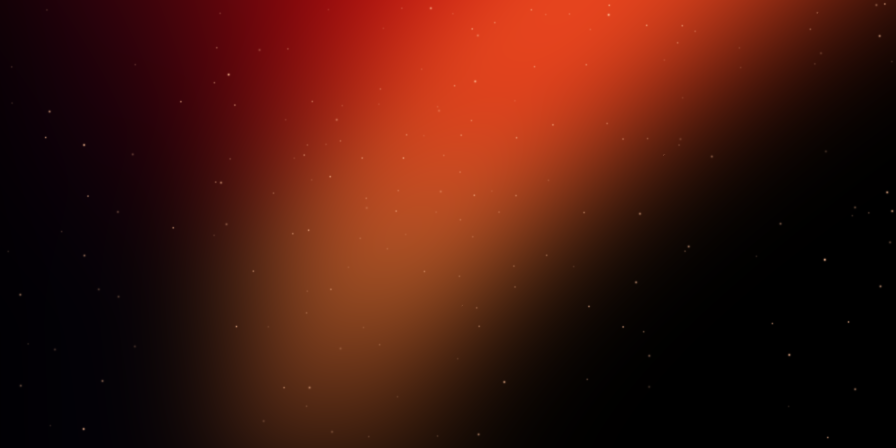
A WebGL 1 fragment shader for this background:

```glsl
precision highp float;
// A diagonal ember glow fading from red-orange to brown over dark space, with fine stars.

uniform vec2 u_resolution;

const vec3 INDIGO = vec3(0.008, 0.002, 0.024);
const vec3 PLUM = vec3(0.035, 0.0, 0.035);
const vec3 CRIMSON = vec3(1.0, 0.06, 0.07);
const vec3 ORANGE = vec3(1.0, 0.295, 0.13);
const vec3 BROWN = vec3(1.0, 0.49, 0.22);
const vec3 STAR = vec3(1.0, 0.74, 0.58);

// Two pseudo-random values per cell
vec2 hash22(vec2 p) {
    vec3 q = fract(p.xyx * vec3(0.1031, 0.1030, 0.0973));
    q += dot(q, q.yzx + 33.33);
    return fract((q.xx + q.yz) * q.zy);
}

// Brightness of a slanted band that widens and strengthens upward
float bandGlow(vec2 p) {
    float rise = p.y * sqrt(p.y);
    float offset = p.x - (0.72 + 0.56 * rise);
    float leftWidth = 0.23 + 0.45 * p.y * p.y;
    float rightWidth = 0.27 + 0.25 * rise;
    float width = mix(leftWidth, rightWidth, step(0.0, offset));
    float peak = 0.22 + 0.68 * sin(1.5708 * p.y);
    return peak * exp2(-pow(abs(offset) / width, 2.2));
}

// Brown below, orange above, crimson along the upper left flank
vec3 bandTint(vec2 p) {
    vec3 warm = mix(BROWN, ORANGE, smoothstep(0.3, 0.85, p.y));
    float flank = p.x - 0.9 + 1.1 * (1.0 - p.y);
    return mix(CRIMSON, warm, smoothstep(-0.32, 0.35, flank));
}

// Soft scattered points: one candidate per cell, kept with the given chance
float starLayer(vec2 p, float cells, float chance, float radius, float seed) {
    vec2 grid = p * cells;
    vec2 id = floor(grid);
    vec2 place = 0.2 + 0.6 * hash22(id + seed);
    vec2 traits = hash22(id + seed + 57.0);
    float dist = length(fract(grid) - place) / cells;
    float dot0 = exp(-dist * dist / (radius * radius));
    return dot0 * step(traits.x, chance) * mix(0.2, 1.0, traits.y * traits.y);
}

void main() {
    // Canvas heights, origin at the lower left
    vec2 p = gl_FragCoord.xy / u_resolution.y;
    p.x += 1.0 - 0.5 * u_resolution.x / u_resolution.y;

    // Dark backdrop, tinted at the left
    float leftHaze = 1.0 - smoothstep(0.1, 1.0, p.x);
    vec3 color = mix(INDIGO, PLUM, smoothstep(0.25, 0.85, p.y)) * leftHaze;
    color *= smoothstep(-0.3, 0.25, p.x);

    // Glowing band
    float glow = bandGlow(p);
    color += glow * bandTint(p);

    // Fine dust gathers near the band; a few brighter stars lie anywhere
    float density = 0.04 + 0.16 * smoothstep(0.0, 0.5, glow);
    float stars = 0.55 * starLayer(p, 24.0, density, 0.0022, 11.0);
    stars += 0.8 * starLayer(p + 0.37, 13.0, 0.14, 0.0028, 83.0);
    color = mix(color, STAR, clamp(stars, 0.0, 1.0));

    gl_FragColor = vec4(color, 1.0);
}
```
